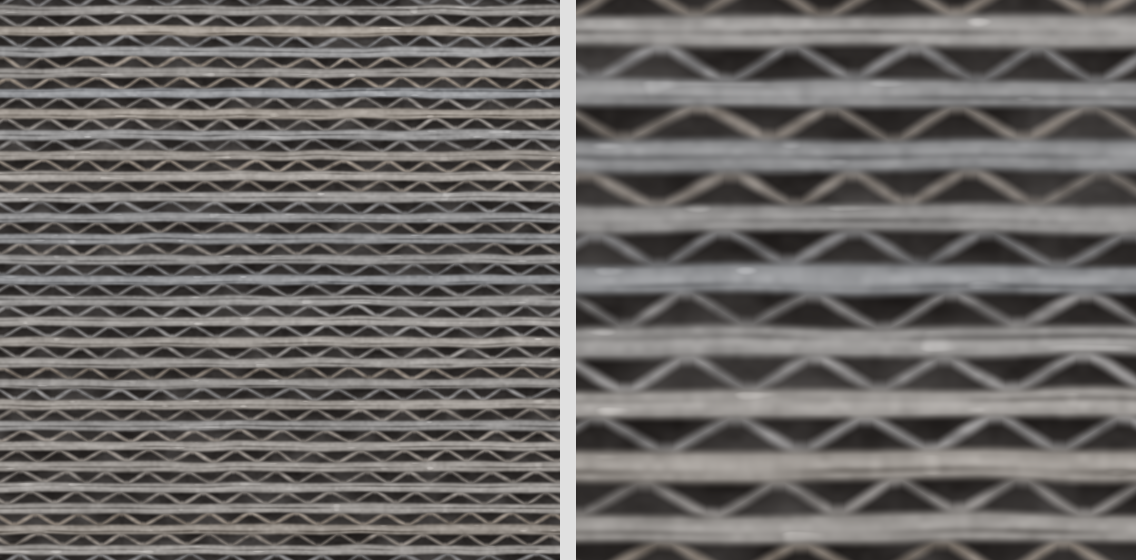
Left, the full canvas; right, a detail of the centre.
Reproduce this texture procedurally as a WebGL 1 fragment shader.

```glsl
precision highp float;
// Edge-on stack of corrugated cardboard: grey liners with zigzag flutes over dark cavities.
uniform vec2 u_resolution;

#define ROWS 27.0          // layers up the canvas
#define FLUTES 13.0        // full waves across the canvas
#define CAVITY 0.255       // half height of a cavity, in rows
#define FLUTE_WIDTH 0.082  // half thickness of the fluted sheet, in rows
#define SOFTNESS 0.095     // edge blur, in rows
#define WOBBLE 0.12        // vertical waviness of the layers, in rows
#define GRAIN 0.15         // strength of paper fibres
#define TINT 0.045         // warm to cool shift between layers
#define BROAD 0.07         // slow light and dark areas

const vec3 HOLLOW = vec3(0.150, 0.138, 0.133);
const vec3 FLUTE = vec3(0.510, 0.488, 0.470);
const vec3 LINER = vec3(0.578, 0.566, 0.556);

float hash(vec2 p) {
  vec3 q = fract(vec3(p.xyx) * 0.1031);
  q += dot(q, q.yzx + 33.33);
  return fract((q.x + q.y) * q.z);
}

// Value noise that wraps after "period" cells.
float noise(vec2 p, vec2 period) {
  vec2 cell = floor(p);
  vec2 f = fract(p);
  f = f * f * (3.0 - 2.0 * f);
  vec2 a = mod(cell, period);
  vec2 b = mod(cell + 1.0, period);
  return mix(mix(hash(a), hash(vec2(b.x, a.y)), f.x),
             mix(hash(vec2(a.x, b.y)), hash(b), f.x), f.y);
}

// Zigzag from -1 to 1 whose peaks are pressed flat against the liners.
float zigzag(float x) {
  float tri = asin(0.98 * sin(6.28318 * x)) / asin(0.98);
  return clamp(1.12 * tri, -1.0, 1.0);
}

// Warm or cool colour shift of one layer.
vec3 layerTint(float id) {
  float warmth = hash(vec2(id, 7.0)) - 0.5;
  return vec3(warmth, 0.1 * warmth, -warmth) * TINT
       + (hash(vec2(id, 19.0)) - 0.5) * 0.06;
}

void main() {
  vec2 uv = gl_FragCoord.xy / u_resolution;
  float soft = max(SOFTNESS, ROWS / u_resolution.y);

  // Layer coordinates: cavities sit on whole numbers, liners halfway between.
  float y = uv.y * ROWS;
  y += WOBBLE * (noise(vec2(uv.x * 14.0, y), vec2(14.0, ROWS)) - 0.5);
  float row = mod(floor(y + 0.5), ROWS);
  float v = fract(y + 0.5) - 0.5;
  float linerId = mod(floor(y), ROWS);
  float w = fract(y) - 0.5;

  // Paper fibres: streaks, short flecks and speckle.
  float streak = noise(uv * vec2(40.0, 135.0), vec2(40.0, 135.0));
  float fibre = noise(uv * vec2(96.0, 162.0), vec2(96.0, 162.0));
  float speck = noise(uv * 170.0, vec2(170.0));
  float grain = 0.4 * streak + 0.35 * fibre + 0.25 * speck - 0.5;

  // Cavity, darker under the upper liner, with some unevenly lit cells.
  float patchy = noise(vec2(uv.x * 26.0, row), vec2(26.0, ROWS));
  vec3 color = HOLLOW + 0.10 * patchy * patchy - 0.12 * v + 0.08 * grain;

  // Fluted sheet with its own phase, pitch and thickness in each row.
  float phase = hash(vec2(row, 3.0));
  phase += 0.22 * noise(vec2(uv.x * 9.0, row), vec2(9.0, ROWS));
  float wave = CAVITY * zigzag(uv.x * FLUTES + phase);
  float uneven = noise(vec2(uv.x * 39.0, row), vec2(39.0, ROWS));
  float halfWidth = FLUTE_WIDTH * (0.8 + 0.4 * uneven);
  float flute = 1.0 - smoothstep(-soft, soft, abs(v - wave) * 0.87 - halfWidth);
  vec3 fluteColor = FLUTE + layerTint(row + 40.0) + 0.22 * grain;
  fluteColor *= 0.86 + 0.24 * uneven;
  color = mix(color, fluteColor, flute);

  // Liner pair: bright middle, dimmer edges and a thin broken seam.
  float liner = smoothstep(-soft, soft, 0.5 - CAVITY - abs(w));
  float seamY = 0.24 * (hash(vec2(linerId, 11.0)) - 0.5);
  float seam = exp(-pow(abs(w - seamY) / 0.06, 2.0));
  float seamDepth = 0.18 * noise(vec2(uv.x * 18.0, linerId), vec2(18.0, ROWS));
  vec3 linerColor = LINER + layerTint(linerId) + GRAIN * grain;
  linerColor += 0.06 - 2.8 * w * w - seamDepth * seam;
  // Sparse pale scuffs along the cut edge.
  float scuff = noise(uv * vec2(36.0, 108.0) + 0.37, vec2(36.0, 108.0));
  linerColor += 0.10 * smoothstep(0.84, 1.0, scuff);
  color = mix(color, linerColor, liner);

  // Slow unevenness over the whole stack.
  color *= 1.0 + BROAD * (noise(uv * vec2(5.0, 9.0), vec2(5.0, 9.0)) - 0.5);

  gl_FragColor = vec4(clamp(color, 0.0, 1.0), 1.0);
}
```
